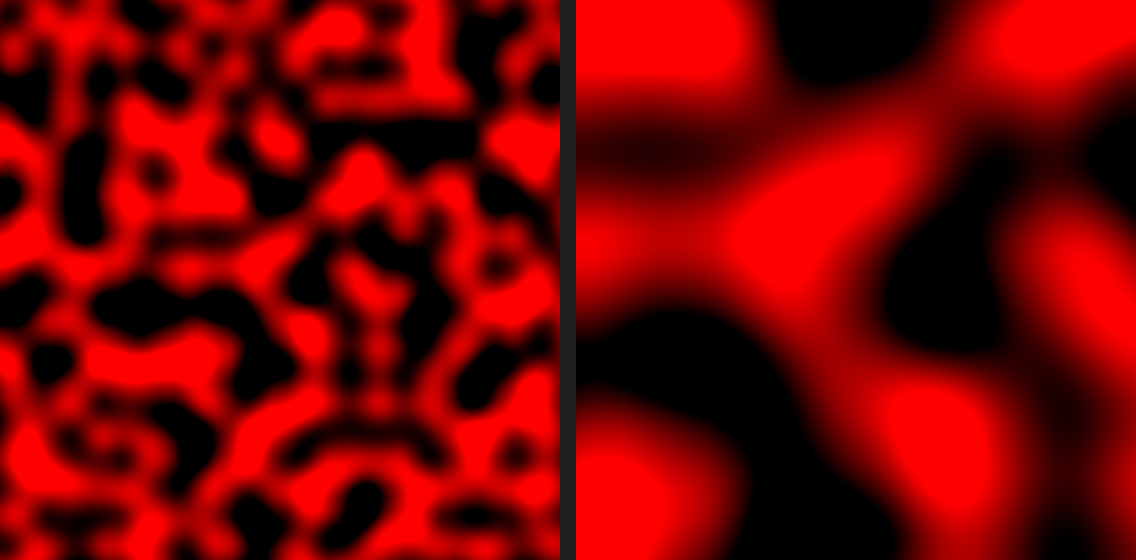
Left, the full canvas; right, a detail of the centre.
This texture is drawn by a WebGL 1 fragment shader. Its source:

```glsl
precision highp float;
// Smooth red blobs and black pools: one octave of gradient noise on a
// ten by ten lattice, boosted in contrast until both ends clip,
// and shown in the red channel only.

uniform vec2 u_resolution;

const float TAU = 6.2831853;

float hash(vec2 cell) {
    vec3 p = fract(cell.xyx * vec3(0.1031, 0.1030, 0.0973));
    p += dot(p, p.yzx + 33.33);
    return fract((p.x + p.y) * p.z);
}

// Unit gradient with a random direction for each lattice point
vec2 gradient(vec2 cell) {
    float angle = TAU * hash(cell + 17.0);
    return vec2(cos(angle), sin(angle));
}

float gradientNoise(vec2 p) {
    vec2 cell = floor(p);
    vec2 f = p - cell;
    vec2 blend = f * f * f * (f * (f * 6.0 - 15.0) + 10.0);
    vec2 right = vec2(1.0, 0.0);
    vec2 up = vec2(0.0, 1.0);

    float bottomLeft = dot(gradient(cell), f);
    float bottomRight = dot(gradient(cell + right), f - right);
    float topLeft = dot(gradient(cell + up), f - up);
    float topRight = dot(gradient(cell + 1.0), f - 1.0);

    return mix(mix(bottomLeft, bottomRight, blend.x),
               mix(topLeft, topRight, blend.x), blend.y);
}

void main() {
    vec2 uv = gl_FragCoord.xy / u_resolution.y;

    // Stretch the noise so that peaks and hollows saturate
    float red = clamp(0.47 + 2.0 * gradientNoise(uv * 10.0), 0.0, 1.0);

    gl_FragColor = vec4(red, 0.0, 0.0, 1.0);
}
```
